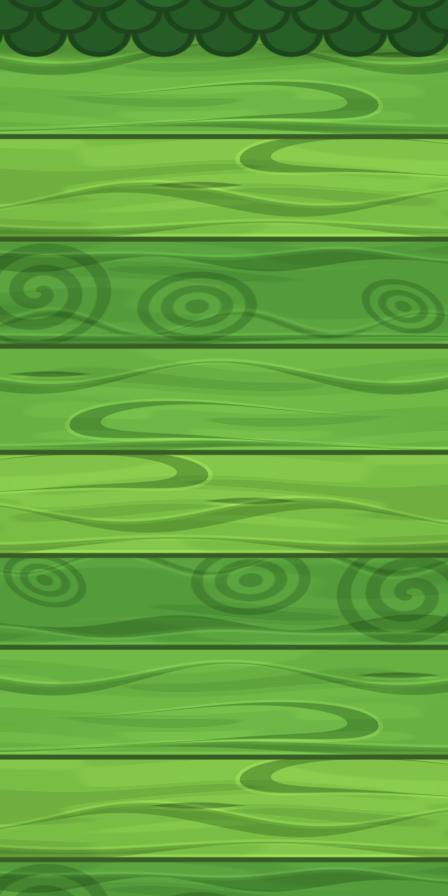
Reproduce this texture procedurally as a Shadertoy shader.

```glsl
// Green painted planks with cartoon wood grain below a fringe of roof shingles.
// Three plank designs (long loop, bright loop, knots) cycle downward and are
// mirrored every other cycle; grain is built from ribbons, loops and rings.

const float TAU = 6.28319;
const vec3 MEDIUM = vec3(0.41, 0.69, 0.26);
const vec3 BRIGHT = vec3(0.48, 0.74, 0.27);
const vec3 DEEP = vec3(0.33, 0.61, 0.23);
const vec3 GAP = vec3(0.22, 0.37, 0.15);
const vec3 SHINGLE = vec3(0.15, 0.37, 0.15);
const vec3 SHINGLE_RIM = vec3(0.11, 0.27, 0.11);
const vec3 SHADE = vec3(0.76, 0.81, 0.77);   // multiplier for dark grain
const vec3 GLOW = vec3(1.13, 1.09, 1.12);    // multiplier for light grain

// Plank boundaries measured down from the top, in canvas widths
const float EDGES[10] = float[10](0.06, 0.305, 0.534, 0.773, 1.01,
                                  1.24, 1.445, 1.69, 1.919, 2.158);

float hash(vec2 p) { return fract(sin(dot(p, vec2(127.1, 311.7))) * 43758.5); }

float noise(vec2 p) {
    vec2 i = floor(p), f = fract(p);
    f = f * f * (3.0 - 2.0 * f);
    return mix(mix(hash(i), hash(i + vec2(1, 0)), f.x),
               mix(hash(i + vec2(0, 1)), hash(i + vec2(1, 1)), f.x), f.y);
}

float fill(float d, float aa) { return smoothstep(aa, -aa, d); }

// Faint streaks stretched along the plank
vec3 streaks(vec3 col, vec2 p, float seed) {
    float bend = 0.012 * sin(p.x * 7.0 + seed * 2.0);
    float n = noise(vec2(p.x * 2.5, (p.y + bend) * 38.0) + seed * 17.0);
    col *= mix(vec3(1), GLOW, 0.6 * smoothstep(0.62, 0.7, n));
    return col * mix(vec3(1), SHADE, 0.4 * smoothstep(0.34, 0.26, n));
}

// Wavy band of changing thickness; wave = (height, amplitude, frequency, phase)
vec3 ribbon(vec3 col, vec2 p, vec4 wave, float width, float aa) {
    float y = p.y - wave.x - wave.y * sin(wave.z * p.x + wave.w);
    float w = width * (0.12 + 0.88 * (0.5 + 0.5 * sin(wave.z * 0.8 * p.x + wave.w * 2.0)));
    col *= mix(vec3(1), GLOW, fill(abs(y + w) - 0.006, aa));
    return col * mix(vec3(1), SHADE, fill(abs(y) - w, aa));
}

// Thin lens-shaped crack
vec3 slit(vec3 col, vec2 p, vec2 size, float aa) {
    float w = size.y * (1.0 - p.x * p.x / (size.x * size.x));
    col *= mix(vec3(1), GLOW, fill(abs(p.y - 0.006) - w, aa));
    return col * mix(vec3(1), SHADE * 0.9, fill(abs(p.y) - w, aa));
}

// Rounded tip opening toward +x
float tongue(vec2 p, float halfHeight) {
    float h = halfHeight * sqrt(max(1.0 - exp(-p.x / 0.09), 0.0));
    return max(abs(p.y) - h, -p.x);
}

// Long grain loop: thick at the tip, arms thinning away behind it
vec3 grainLoop(vec3 col, vec2 p, float aa) {
    p.y = (p.y + 0.012 * sin(p.x * 7.0)) / (1.0 - 0.5 * max(p.x, 0.0));
    float inside = fill(tongue(p - vec2(0.07, 0), mix(0.034, 0.046, smoothstep(0.0, 0.45, p.x))), aa);
    float outer = fill(tongue(p, 0.048), aa);
    float rim = fill(tongue(p + vec2(0.01, 0), 0.054), aa);
    float fade = smoothstep(0.85, 0.35, p.x);
    vec3 ring = mix(col * mix(vec3(1), GLOW, rim * fade), col * SHADE, outer * fade);
    return mix(ring, col * mix(vec3(1), GLOW, 0.4 * fade), inside);
}

// Concentric rings, or a spiral when twist is 1
vec3 knot(vec3 col, vec2 p, vec2 radius, float turns, float twist, float aa) {
    p /= radius;
    float a = atan(p.y, p.x);
    float d = length(p) * (1.0 + 0.05 * sin(2.0 * a + 1.0));
    float soft = aa * TAU * turns / radius.y;
    float ring = smoothstep(-soft, soft, sin(TAU * turns * (1.0 - d) + twist * a));
    return col * mix(vec3(1), SHADE, 0.85 * ring * fill(d - 1.0, aa / radius.y));
}

// One plank; p.y is the distance below its top edge
vec3 plank(vec2 p, int kind, float aa) {
    vec3 col = streaks(kind == 0 ? MEDIUM : kind == 1 ? BRIGHT : DEEP, p, float(kind) + 1.0);
    if (kind == 0) {
        col = ribbon(col, p, vec4(0.065, 0.03, 8.0, 0.6), 0.013, aa);
        col = ribbon(col, p, vec4(0.225, 0.008, 6.0, 2.0), 0.011, aa);
        col = slit(col, p - vec2(0.89, 0.062), vec2(0.09, 0.006), aa);
        return grainLoop(col, vec2(0.845 - p.x, p.y - 0.175), aa);
    }
    if (kind == 1) {
        col = ribbon(col, p, vec4(0.14, 0.026, 8.0, 2.3), 0.017, aa);
        col = ribbon(col, p, vec4(0.205, 0.014, 6.5, 0.8), 0.014, aa);
        col = slit(col, p - vec2(0.44, 0.108), vec2(0.1, 0.007), aa);
        return grainLoop(col, vec2(p.x - 0.535, p.y - 0.05), aa);
    }
    col = ribbon(col, p, vec4(0.045, 0.009, 13.0, 0.5), 0.02, aa);
    col = ribbon(col, p, vec4(0.222, 0.006, 5.0, 0.4), 0.011, aa);
    col = ribbon(col, p, vec4(0.19, 0.025, 15.0, 3.0), 0.007, aa * 2.0);
    col = knot(col, p - vec2(0.086, 0.118), vec2(0.17, 0.115), 2.5, 1.0, aa);
    col = knot(col, p - vec2(0.44, 0.15), vec2(0.14, 0.075), 2.5, 0.0, aa);
    vec2 tilted = mat2(0.94, -0.34, 0.34, 0.94) * (p - vec2(0.9, 0.15));
    return knot(col, tilted, vec2(0.1, 0.055), 2.5, 0.0, aa);
}

// Overlapping rows of rounded shingles, lowest row first
vec3 shingles(vec3 col, vec2 p, float aa) {
    col *= mix(vec3(1), SHADE, smoothstep(0.145, 0.11, p.y));
    for (int row = 0; row < 3; row++) {
        float r = 0.055, bottom = 0.127 - 0.05 * float(row);
        float cell = p.x * 7.0 - 0.05 + 0.5 * float(row % 2);
        float u = 2.0 * fract(cell) - 1.0;
        float d = (length(vec2(u, max(p.y - bottom + r, 0.0) / r)) - 1.0) * r;
        float tint = 0.92 + 0.16 * hash(vec2(floor(cell), row));
        vec3 face = mix(SHINGLE_RIM, SHINGLE * tint, fill(d + 0.011, aa));
        col = mix(col, face, fill(d, aa));
    }
    return col;
}

void mainImage(out vec4 fragColor, in vec2 fragCoord) {
    vec2 uv = fragCoord / iResolution.xy;
    vec2 p = vec2(uv.x, 2.0 - 2.0 * uv.y);
    float aa = 1.0 / iResolution.x;

    int index = 0;
    for (int i = 1; i < 9; i++) if (p.y > EDGES[i]) index = i;
    float above = p.y - EDGES[index], below = EDGES[index + 1] - p.y;

    // Mirror alternate cycles; the knotted plank is turned upside down too
    int kind = index % 3;
    bool mirrored = index % 6 >= 3;
    vec2 local = vec2(mirrored ? 1.0 - p.x : p.x, mirrored && kind == 2 ? below : above);
    vec3 col = plank(local, kind, aa);

    // Lit lower lip and dark gap between planks
    col *= mix(vec3(1), GLOW * 1.04, fill(abs(below - 0.009) - 0.003, aa));
    col = mix(col, GAP, fill(min(above, below) - 0.0055, aa));
    fragColor = vec4(shingles(col, p, aa), 1.0);
}
```
